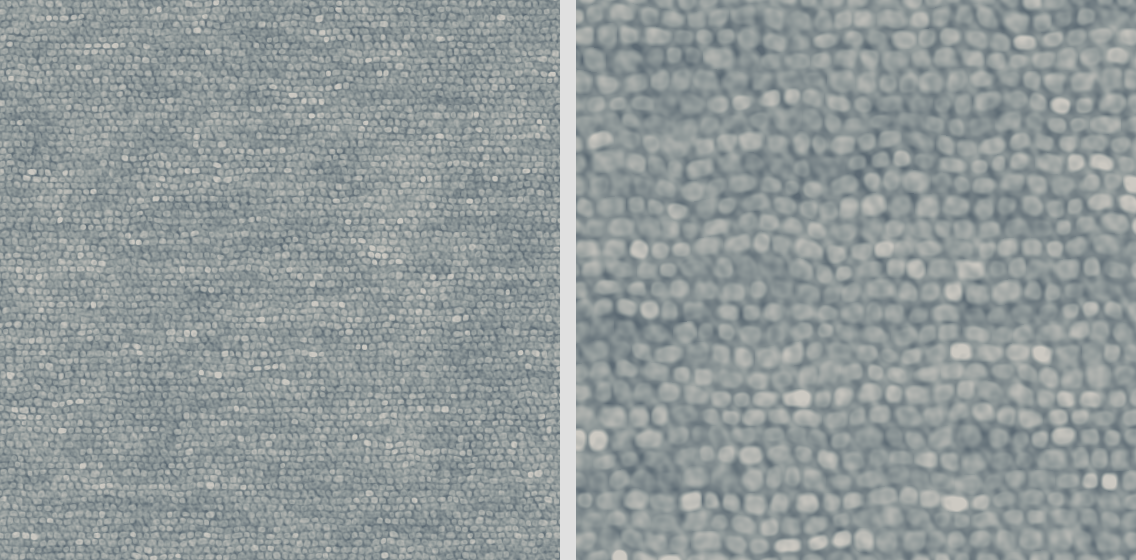
Left: the whole. Right: its middle third, enlarged.
Reproduce this texture procedurally as a WebGL 1 fragment shader.

```glsl
precision highp float;
// Blue-grey woven upholstery cloth: staggered rows of plump yarn beads over
// darker gaps crossed by slanted strands. Warped cells give the beads, and
// gradient noise gives the uneven yarn tone, the strands and the fuzz.
uniform vec2 u_resolution;

const vec2  BEADS        = vec2(68.0, 80.0);   // beads across, rows up
const float ROW_WOBBLE   = 0.55;               // in rows
const float BEAD_WOBBLE  = 0.65;               // in beads
const float BEAD_POWER   = 2.6;                // 2 is an ellipse, more is boxier
const vec2  BEAD_EDGE    = vec2(0.56, 1.08);   // soft rim, in half cells
const float GAP_TONE     = 0.495;
const float BEAD_TONE    = 0.618;
const float BEAD_SPREAD  = 0.11;
const float CREAM_LIFT   = 0.10;
const float YARN_SPREAD  = 0.11;
const float PATCH_SPREAD = 0.07;
const float DOME_SHADE   = 0.022;
const vec2  STRAND_FREQ  = vec2(165.0, 55.0);  // across, along
const float STRAND_DEPTH = 0.17;
const float FUZZ_FREQ    = 170.0;
const float FUZZ_DEPTH   = 0.11;

// Colour ramp, placed by its red channel
const vec3 SLATE = vec3(0.40, 0.45, 0.48);
const vec3 MIST  = vec3(0.575, 0.61, 0.61);
const vec3 CREAM = vec3(0.74, 0.74, 0.72);

float hash(vec2 p) {
  vec3 q = fract(p.xyx * 0.1031);
  q += dot(q, q.yzx + 33.33);
  return fract((q.x + q.y) * q.z);
}

float cornerSlope(vec2 corner, vec2 offset) {
  float angle = 6.28318 * hash(corner);
  return dot(vec2(cos(angle), sin(angle)), offset);
}

// Gradient noise, about -0.7 to 0.7
float noise(vec2 p) {
  vec2 i = floor(p), f = fract(p);
  vec2 w = f * f * f * (f * (f * 6.0 - 15.0) + 10.0);
  vec2 e = vec2(1.0, 0.0);
  float low  = mix(cornerSlope(i, f), cornerSlope(i + e, f - e), w.x);
  float high = mix(cornerSlope(i + e.yx, f - e.yx),
                   cornerSlope(i + e.xx, f - e.xx), w.x);
  return mix(low, high, w.y);
}

vec3 ramp(float tone) {
  vec3 dark  = mix(SLATE, MIST, (tone - SLATE.r) / (MIST.r - SLATE.r));
  vec3 light = mix(MIST, CREAM, (tone - MIST.r) / (CREAM.r - MIST.r));
  return tone < MIST.r ? dark : light;
}

void main() {
  vec2 uv = gl_FragCoord.xy / u_resolution.y;

  // Wavy rows, each shifted by half a bead from its neighbour
  vec2 cloth = uv * BEADS;
  cloth.y += ROW_WOBBLE * noise(cloth * vec2(0.35, 0.3) + 7.0);
  float row = floor(cloth.y);
  cloth.x += 0.5 * mod(row, 2.0) + 0.3 * (hash(vec2(row, 91.0)) - 0.5);
  cloth.x += BEAD_WOBBLE * noise(vec2(cloth.x * 0.45, row * 1.37 + 0.5));

  // Bead shape, with a little variation in size
  vec2 cell = floor(cloth);
  vec2 local = 2.0 * fract(cloth) - 1.0;
  float size = mix(0.88, 1.06, hash(cell + 19.0));
  vec2 axes = pow(abs(local), vec2(BEAD_POWER));
  float radius = pow(axes.x + axes.y, 1.0 / BEAD_POWER);
  radius += 0.18 * noise(uv * FUZZ_FREQ * 0.8 + 31.0);
  float bead = 1.0 - smoothstep(BEAD_EDGE.x * size, BEAD_EDGE.y * size, radius);

  // Tone of this bead and its yarn; a few beads are cream, often in runs
  float yarn = noise(vec2(cloth.x * 0.14, row * 1.73 + 0.37));
  float pick = hash(cell + 53.0);
  float beadTone = BEAD_TONE + BEAD_SPREAD * (pick - 0.5) + YARN_SPREAD * yarn;
  beadTone += CREAM_LIFT * smoothstep(0.9, 1.2, pick + 0.5 * yarn);
  beadTone += DOME_SHADE * local.y;

  // Slanted strands show mostly in the gaps, fuzz lies over everything
  vec2 slant = vec2(0.83 * uv.x + 0.56 * uv.y, 0.56 * uv.x - 0.83 * uv.y);
  float strand = noise(slant * STRAND_FREQ);
  float fuzz = noise(uv * FUZZ_FREQ) + 0.5 * noise(uv * FUZZ_FREQ * 0.5 + 11.0);
  float patchTone = noise(uv * vec2(9.0, 26.0)) + 0.6 * noise(uv * 5.0 + 3.0);

  float tone = mix(GAP_TONE, beadTone, bead);
  tone += STRAND_DEPTH * strand * mix(1.0, 0.35, bead);
  tone += FUZZ_DEPTH * fuzz + PATCH_SPREAD * patchTone;

  gl_FragColor = vec4(ramp(clamp(tone, 0.36, 0.80)), 1.0);
}
```
